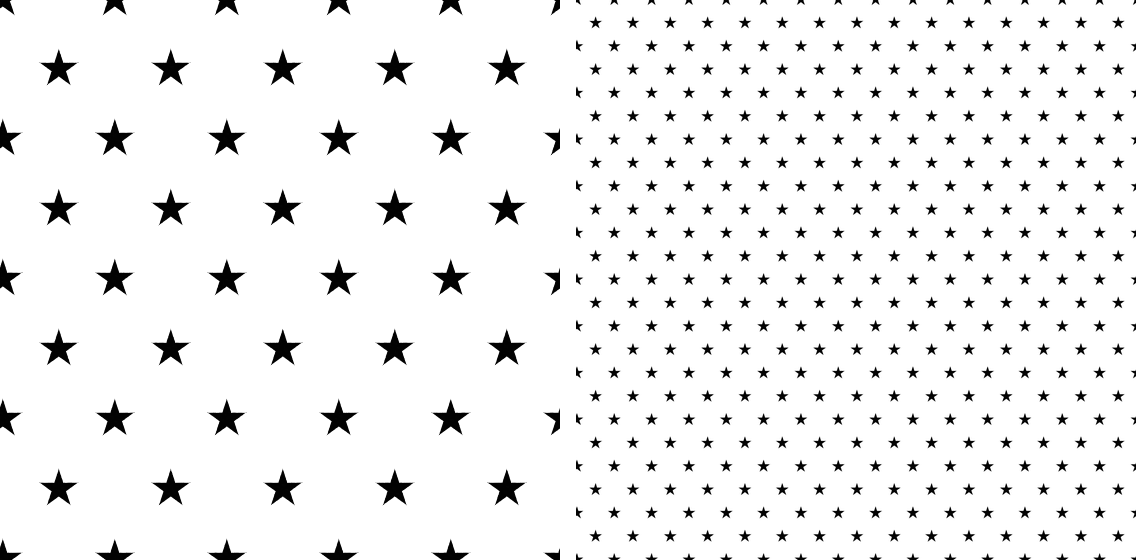
Left, the tile; right, the same tile 3 across and 3 down.
This pattern is drawn by a three.js fragment shader. Its source:

```glsl
// Staggered rows of small black five-pointed stars on white paper.
// Two interleaved grids of folded-sector star distances, with faintly
// rough ink edges from layered sines that wrap at the canvas border.
varying vec2 vUv;

const float TAU = 6.2831853;
const vec2 REPEATS = vec2(5.0, 4.0);       // stars across and down, per grid
const vec2 FIRST_STAR = vec2(0.005, 0.002); // centre of the lower left star
const float STAR_RADIUS = 0.0355;          // centre to tip
const float EDGE_SOFTNESS = 0.0011;        // half width of the smoothed edge
const float EDGE_ROUGHNESS = 0.00025;      // wobble of the ink outline
const float INK_MOTTLE = 0.012;            // unevenness inside the ink
const vec3 PAPER = vec3(1.0);
const vec3 INK = vec3(0.008);

// Signed distance to the edge lines of an upright pentagram.
float starDistance(vec2 p) {
  float sector = TAU / 5.0;
  float angle = atan(p.x, p.y);
  angle = abs(mod(angle + 0.5 * sector, sector) - 0.5 * sector);
  vec2 folded = length(p) * vec2(cos(angle), sin(angle));
  vec2 edgeNormal = vec2(cos(sector), sin(sector));
  return dot(folded, edgeNormal) - STAR_RADIUS * edgeNormal.x;
}

// Star grid moved by a fraction of its cell.
float starGrid(vec2 uv, vec2 cellShift) {
  vec2 cell = fract((uv - FIRST_STAR) * REPEATS - cellShift + 0.5) - 0.5;
  return starDistance(cell / REPEATS);
}

// Layered sines with whole frequencies, so the grain wraps; about -1 to 1.
float grain(vec2 uv) {
  float sum = 0.0;
  vec2 frequency = vec2(83.0, 61.0);
  for (int i = 0; i < 4; i++) {
    sum += sin(TAU * dot(uv, frequency) + 1.5 * sum);
    frequency = vec2(-frequency.y, frequency.x) + vec2(29.0, 17.0);
  }
  return 0.25 * sum;
}

void main() {
  // Nearest star from the two interleaved grids.
  float edge = min(starGrid(vUv, vec2(0.0)), starGrid(vUv, vec2(0.5)));

  // Slight wear of the outline and the ink.
  float wear = grain(vUv);
  edge += EDGE_ROUGHNESS * wear;
  vec3 ink = INK + INK_MOTTLE * max(wear, 0.0);

  float paperCover = smoothstep(-EDGE_SOFTNESS, EDGE_SOFTNESS, edge);
  gl_FragColor = vec4(mix(ink, PAPER, paperCover), 1.0);
}
```
